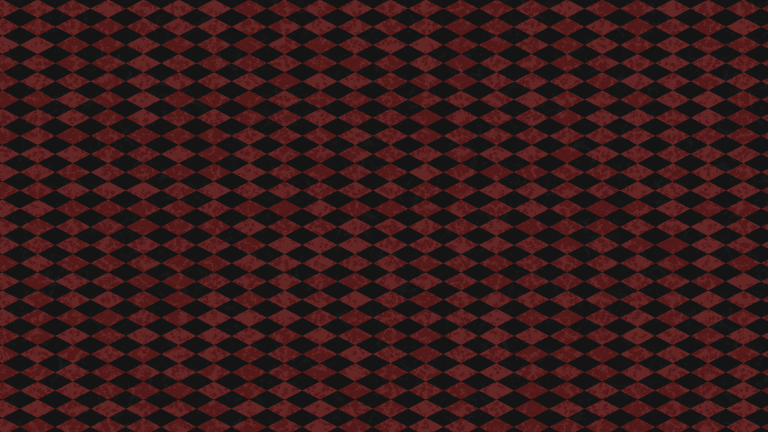
A WebGL 2 fragment shader for this pattern:

```glsl
#version 300 es
precision highp float;
// Worn harlequin pattern: mottled red diamonds on near-black diamonds.

#define CELL vec2(0.0817, 0.0421)   // diamond width and height, canvas height = 1
#define CENTRE vec2(0.904, 0.517)   // centre of one red diamond
#define RED_LIGHT vec3(0.395, 0.150, 0.150)
#define RED_DARK vec3(0.325, 0.095, 0.095)
#define BLACK_BASE vec3(0.078, 0.078, 0.078)
#define BLACK_WORN vec3(0.100, 0.102, 0.102)
#define BLOTCH_SCALE 62.0
#define GRAIN_SCALE 145.0
#define DIAMOND_VARIATION 0.75      // tone difference between diamonds

uniform vec2 u_resolution;
out vec4 fragColor;

float hash(vec2 p) {
    vec3 q = fract(p.xyx * vec3(0.1031, 0.1030, 0.0973));
    q += dot(q, q.yzx + 33.33);
    return fract((q.x + q.y) * q.z);
}

// Distance to the nearest jittered cell point.
float cellular(vec2 p) {
    vec2 id = floor(p), f = fract(p);
    float nearest = 2.0;
    for (int y = -1; y <= 1; y++) {
        for (int x = -1; x <= 1; x++) {
            vec2 o = vec2(x, y);
            vec2 jitter = vec2(hash(id + o), hash(id + o + 57.3));
            nearest = min(nearest, length(o + jitter - f));
        }
    }
    return nearest;
}

// Irregular stains from two warped cellular layers.
float stains(vec2 p) {
    vec2 warp = sin(p.yx * 83.0 + 2.0 * sin(p * 47.0)) * 0.006;
    float blotch = cellular((p + warp) * BLOTCH_SCALE);
    float grain = cellular((p - warp) * GRAIN_SCALE + 19.0);
    return 0.6 * blotch + 0.4 * grain;
}

void main() {
    vec2 p = gl_FragCoord.xy / u_resolution.y;
    float pixel = 1.0 / u_resolution.y;

    // Signed distance to the diamond edge, positive inside red.
    vec2 grid = (p - CENTRE) / CELL + 0.5;
    vec2 offset = abs(fract(grid) - 0.5);
    float edge = (0.5 - offset.x - offset.y) / length(1.0 / CELL);
    float redMask = smoothstep(-0.7 * pixel, 0.7 * pixel, edge);

    // Each red diamond has its own wear level.
    float wear = stains(p);
    float bias = (hash(floor(grid) + 100.0) - 0.5) * DIAMOND_VARIATION;
    float tone = smoothstep(0.30, 0.58, wear + bias * 0.4);
    vec3 red = mix(RED_DARK, RED_LIGHT, tone);

    // Faint grey stains on the black diamonds.
    float patches = 0.5 + 0.5 * sin(p.x * 23.0 + 2.0 * sin(p.y * 31.0));
    float dust = smoothstep(0.45, 0.70, wear) * patches;
    vec3 black = mix(BLACK_BASE, BLACK_WORN, dust);

    fragColor = vec4(mix(black, red, redMask), 1.0);
}
```
